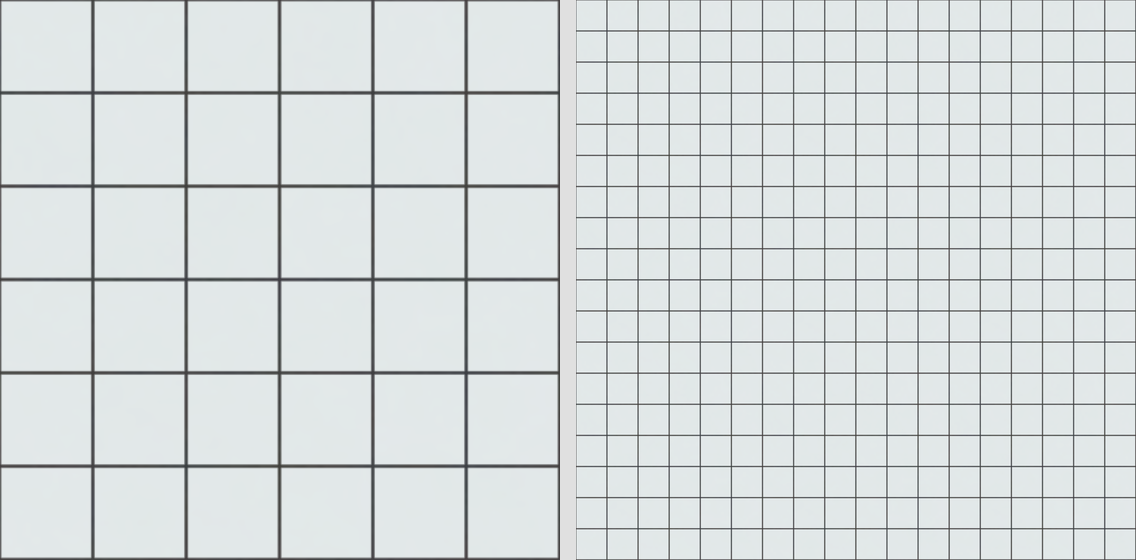
Left, the tile; right, the same tile 3 across and 3 down.
A three.js fragment shader for this pattern:

```glsl
varying vec2 vUv;

const float TILES = 6.0;
const vec2 JOINT_SHIFT = vec2(0.005, -0.005);
const float BEVEL_WIDTH = 0.027;
const float CORNER_RADIUS = 0.03;
const vec3 GLAZE = vec3(0.886, 0.910, 0.912);
const vec3 GROUT = vec3(0.255, 0.258, 0.262);

float hash(vec2 p) {
  vec3 q = fract(vec3(p.xyx) * 0.1031);
  q += dot(q, q.yzx + 33.33);
  return fract((q.x + q.y) * q.z);
}

// Value noise that wraps after a whole number of cells
float wrappedNoise(vec2 uv, float period, float seed) {
  vec2 p = uv * period;
  vec2 cell = floor(p);
  vec2 f = fract(p);
  f = f * f * (3.0 - 2.0 * f);
  vec2 a = mod(cell, period);
  vec2 b = mod(cell + 1.0, period);
  float low = mix(hash(a + seed), hash(vec2(b.x, a.y) + seed), f.x);
  float high = mix(hash(vec2(a.x, b.y) + seed), hash(b + seed), f.x);
  return mix(low, high, f.y);
}

// Distance inward from the rim of a rounded unit square
float insetDistance(vec2 p, float radius) {
  vec2 q = abs(p) - 0.5 + radius;
  return radius - length(max(q, 0.0)) - min(max(q.x, q.y), 0.0);
}

// Faint mottling and a slight difference from tile to tile
vec3 glazeColor(vec3 base, vec2 uv, vec2 tile) {
  float cloud = wrappedNoise(uv, 24.0, 11.0) + wrappedNoise(uv, 60.0, 47.0) - 1.0;
  float tint = wrappedNoise(uv, 18.0, 83.0) - 0.5;
  float tone = hash(tile + 5.0) - 0.5;
  return base + 0.003 * cloud + 0.003 * tone + tint * vec3(0.004, -0.002, 0.005);
}

// Dark joints drift gently between warm, green and cool greys
vec3 groutColor(vec3 base, vec2 uv) {
  float warmth = wrappedNoise(uv, 12.0, 29.0) - 0.5;
  float green = wrappedNoise(uv, 10.0, 61.0) - 0.5;
  float grain = wrappedNoise(uv, 96.0, 7.0) - 0.5;
  return base + warmth * vec3(0.03, 0.0, -0.03) + green * vec3(-0.01, 0.02, -0.01) + 0.02 * grain;
}

void main() {
  vec2 grid = vUv * TILES + JOINT_SHIFT;
  vec2 tile = mod(floor(grid), TILES);
  float inset = insetDistance(fract(grid) - 0.5, CORNER_RADIUS);

  // Soft bevel rising from the joint to the flat glaze
  float rise = pow(clamp(inset / BEVEL_WIDTH, 0.0, 1.0), 1.7);
  vec3 color = mix(groutColor(GROUT, vUv), glazeColor(GLAZE, vUv, tile), rise);
  gl_FragColor = vec4(color, 1.0);
}
```
